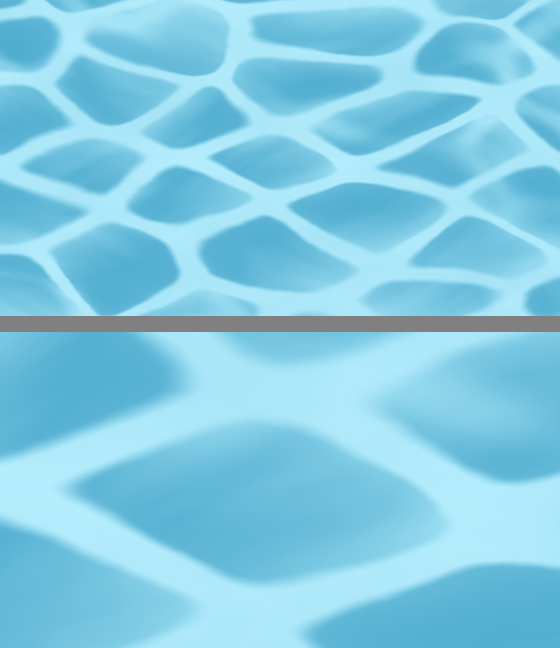
Top, the full canvas; bottom, a detail of the centre.
Write a WebGL 2 fragment shader that draws this texture.

```glsl
#version 300 es
precision highp float;

uniform vec2 u_resolution;
out vec4 fragColor;

const vec3 DEEP = vec3(0.29, 0.66, 0.80);
const vec3 MIDDLE = vec3(0.50, 0.80, 0.90);
const vec3 LIGHT = vec3(0.71, 0.93, 0.99);

const vec2 CELL_SIZE = vec2(0.60, 0.29);   // diamond width and height, in canvas heights
const float JITTER = 0.62;                 // irregularity of the cells
const float ROUNDNESS = 20.0;              // lower values round the corners more
const float WARP = 0.075;                  // large bending of the net
const float WOBBLE = 0.016;                // hand-drawn edge wobble
const vec2 LINE_CORE = vec2(0.012, 0.075); // thinnest and thickest bright core
const vec2 LINE_SOFT = vec2(0.035, 0.13);  // sharpest and softest edge
const float SLOPE = 0.55;                  // shading across a cell
const float STROKES = 0.42;                // contrast of the brush strokes
const float VEIL = 0.36;                   // strength of the faint second net

float hash(vec2 p) {
    return fract(sin(dot(p, vec2(127.1, 311.7))) * 43758.5453);
}

vec2 hash2(vec2 p) {
    return vec2(hash(p), hash(p + 57.3));
}

float noise(vec2 p) {
    vec2 i = floor(p), f = fract(p);
    f = f * f * (3.0 - 2.0 * f);
    return mix(mix(hash(i), hash(i + vec2(1, 0)), f.x),
               mix(hash(i + vec2(0, 1)), hash(i + vec2(1, 1)), f.x), f.y);
}

float fbm(vec2 p) {
    float sum = 0.0, amplitude = 0.533;
    for (int i = 0; i < 4; i++) {
        sum += amplitude * noise(p);
        p = p * 2.03 + 17.7;
        amplitude *= 0.5;
    }
    return sum;
}

vec2 site(vec2 cell) {
    return cell + 0.5 + JITTER * (hash2(cell) - 0.5);
}

// Rounded distance to the cell border; also gives the cell and the offset from its site
float cellBorder(vec2 q, out vec2 cell, out vec2 offset) {
    vec2 base = floor(q);
    float nearest = 1e3;
    for (int y = -1; y <= 1; y++)
    for (int x = -1; x <= 1; x++) {
        vec2 c = base + vec2(x, y);
        vec2 r = q - site(c);
        if (dot(r, r) < nearest) {
            nearest = dot(r, r);
            cell = c;
            offset = r;
        }
    }
    float sum = 0.0;
    for (int y = -2; y <= 2; y++)
    for (int x = -2; x <= 2; x++) {
        if (x == 0 && y == 0) continue;
        vec2 r = q - site(cell + vec2(x, y));
        float d = dot(0.5 * (offset + r), normalize(offset - r));
        sum += exp(-ROUNDNESS * abs(d));
    }
    return max(-log(sum) / ROUNDNESS, 0.0);
}

// Skewed axes turn square cells into wide diamonds
vec2 toDiamond(vec2 p) {
    vec2 s = p / CELL_SIZE;
    return vec2(s.y + s.x, s.y - s.x);
}

void main() {
    vec2 p = gl_FragCoord.xy / u_resolution.y;

    // Bend the surface
    vec2 bend = vec2(noise(p * vec2(2.2, 3.4)), noise(p * vec2(2.6, 3.0) + 31.0)) - 0.5;
    vec2 wobble = vec2(fbm(p * vec2(7.0, 13.0) + 5.0), fbm(p * vec2(7.0, 13.0) + 73.0)) - 0.5;
    vec2 w = p + WARP * bend * vec2(2.0, 1.0) + WOBBLE * wobble * vec2(2.5, 1.0);

    vec2 cell, offset;
    float border = cellBorder(toDiamond(w) + 11.4, cell, offset);

    // Shading and slanted brush strokes inside a cell
    float angle = 6.2832 * hash(cell + 4.2);
    float lean = hash(cell + 9.1) < 0.5 ? -0.42 : 0.42;
    vec2 along = vec2(w.x, w.y + lean * w.x);
    float stroke = fbm(along * vec2(2.6, 10.0) + 8.0 * hash(cell));
    float tone = 0.23 + 0.16 * (hash(cell + 2.7) - 0.5);
    tone += SLOPE * dot(offset, vec2(cos(angle), sin(angle)));
    tone += STROKES * (stroke - 0.5);
    tone = max(tone, 0.03 + 0.12 * stroke);
    tone += 0.28 * exp(-9.0 * border);

    // Faint, broad second net
    vec2 veilCell, veilOffset;
    float veilBorder = cellBorder(toDiamond(w * 0.85 + 0.06 * bend) + 43.7, veilCell, veilOffset);
    float veil = 1.0 - smoothstep(0.01, 0.17, veilBorder);
    tone += VEIL * veil * smoothstep(0.35, 0.7, noise(p * vec2(3.0, 5.0) + 21.0));

    // Bright net of varying width and softness
    float core = mix(LINE_CORE.x, LINE_CORE.y, noise(p * vec2(3.2, 5.5) + 61.0));
    float soft = mix(LINE_SOFT.x, LINE_SOFT.y, noise(p * vec2(4.5, 8.0) + 90.0));
    float line = 1.0 - smoothstep(core, core + soft, border);
    float lineTone = mix(0.80, 1.02, fbm(p * vec2(4.0, 8.0) + 14.0));
    tone = clamp(mix(min(tone, 0.85), lineTone, line), 0.0, 1.0);

    vec3 color = mix(DEEP, MIDDLE, min(tone * 2.0, 1.0));
    color = mix(color, LIGHT, max(tone * 2.0 - 1.0, 0.0));
    fragColor = vec4(color, 1.0);
}
```
